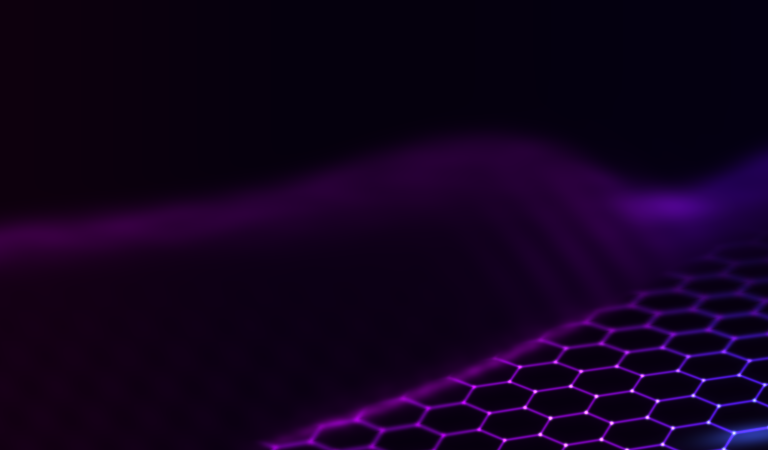
Give the GLSL for this background, as a Shadertoy shader.

```glsl
// A dark violet wave landscape with a glowing hexagonal net in shallow focus.

#define FOCUS vec2(1.382, 0.096)   // centre of the sharpest cell
#define CELL_A vec2(0.136, -0.011) // step to the next cell in a row
#define CELL_B vec2(0.102, 0.049)  // step to the next row
#define ROW_SQUEEZE 0.8            // rows tighten with distance
#define LINE_WIDTH 0.0017
#define DOT_SIZE 0.0042
#define VIOLET vec3(0.40, 0.01, 0.58)
#define MAGENTA vec3(0.52, 0.00, 0.60)
#define INDIGO vec3(0.25, 0.08, 0.75)
#define ICE vec3(0.50, 0.72, 1.00)

float bell(float x) { return exp(-x * x); }

vec2 hashGradient(vec2 cell) {
    float n = fract(sin(dot(cell, vec2(127.1, 311.7))) * 43758.5);
    return vec2(cos(6.2832 * n), sin(6.2832 * n));
}

float gradientNoise(vec2 p) {
    vec2 i = floor(p), f = p - i, u = f * f * (3.0 - 2.0 * f), e = vec2(1, 0);
    float low = mix(dot(hashGradient(i), f), dot(hashGradient(i + e), f - e), u.x);
    float high = mix(dot(hashGradient(i + e.yx), f - e.yx),
                     dot(hashGradient(i + 1.0), f - 1.0), u.x);
    return mix(low, high, u.y);
}

// Height of the far wave and of the near slope.
float farCrest(float x) {
    return 0.465 + 0.11 * x + 0.085 * bell((x - 1.02) / 0.36)
         - 0.10 * bell((x - 1.48) / 0.19);
}

float nearCrest(float x) {
    float t = x - 0.556;
    return 0.008 + 0.27 * t + 0.158 * t * abs(t);
}

// Offset from the centre of the nearest cell in a unit hexagon grid.
vec2 hexOffset(vec2 h) {
    vec2 size = vec2(1.0, 1.7320508);
    vec2 a = mod(h, size) - 0.5 * size;
    vec2 b = mod(h + 0.5 * size, size) - 0.5 * size;
    return dot(a, a) < dot(b, b) ? a : b;
}

// Distances on the canvas to the nearest net line (x) and net joint (y).
vec2 netDistance(vec2 p) {
    vec2 s = p - FOCUS;
    s.y += ROW_SQUEEZE * s.y * max(s.y, 0.0);
    mat2 toCanvas = mat2(CELL_A, CELL_B) * inverse(mat2(1.0, 0.0, 0.5, 0.8660254));
    mat2 toGrid = inverse(toCanvas);
    vec2 h = hexOffset(toGrid * s + vec2(0.5, 0.8660254));
    vec2 nearest = vec2(1.0);
    for (int i = 0; i < 6; i++) {
        float angle = float(i) * 1.0471976;
        vec2 side = vec2(cos(angle), sin(angle));
        vec2 corner = 0.5773503 * vec2(-side.y, side.x);
        float toLine = (0.5 - dot(h, side)) / length(side * toGrid);
        nearest = min(nearest, vec2(toLine, length(toCanvas * (h - corner))));
    }
    return nearest;
}

vec3 backdrop(vec2 p) {
    vec3 sky = mix(vec3(0.050, 0.0, 0.050), vec3(0.020, 0.0, 0.050), smoothstep(0.0, 0.7, p.x));
    return mix(sky, vec3(0.014, 0.0, 0.065), smoothstep(0.8, 1.7, p.x));
}

vec3 farWave(vec2 p) {
    float d = p.y - farCrest(p.x);
    float right = smoothstep(1.25, 1.65, p.x);
    float depth = mix(0.055, 0.13, smoothstep(0.3, 1.1, p.x));
    float rim = d > 0.0 ? bell(d / 0.042) : bell(d / depth);
    rim *= 1.0 + 0.25 * gradientNoise(p * vec2(9.0, 24.0));
    float strength = mix(0.16, 0.115, smoothstep(0.1, 0.9, p.x));
    vec3 col = rim * strength * mix(vec3(1.0, 0.0, 1.2), vec3(0.9, 0.0, 2.1), right);

    // Blurred floor with faint dark holes
    float body = smoothstep(0.03, -0.10, d);
    vec2 q = p * vec2(52.0, 75.0) + vec2(p.y * 20.0, 0.0);
    float holes = cos(q.x) * cos(q.y * 0.6) * smoothstep(0.45, 0.1, p.y);
    col += body * vec3(0.026, 0.0, 0.030) * (1.0 - 0.35 * holes);

    // Haze rolling down the right flank, and the bright fold
    vec2 haze = (p - vec2(1.30, 0.43)) / vec2(0.20, 0.15);
    float folds = 0.85 + 0.3 * sin(60.0 * (p.x + 0.6 * p.y * p.y) + 14.0 * p.y);
    col += vec3(0.065, 0.0, 0.085) * exp(-dot(haze, haze)) * folds;
    vec2 fold = (p - vec2(1.49, 0.542)) / vec2(0.10, 0.034);
    col += vec3(0.17, 0.015, 0.26) * exp(-dot(fold, fold));
    return col;
}

vec3 nearNet(vec2 p) {
    float d = p.y - nearCrest(p.x);
    float blur = 0.011 * smoothstep(0.15, 0.42, p.y) + 0.004 * smoothstep(1.15, 0.75, p.x);
    float pixel = 0.7 / iResolution.y;
    vec2 net = netDistance(p);
    float lineWidth = LINE_WIDTH + blur + pixel;
    float dotWidth = DOT_SIZE + blur;
    float line = bell(net.x / lineWidth) * sqrt(LINE_WIDTH / (LINE_WIDTH + blur));
    float joint = bell(net.y / dotWidth) * DOT_SIZE / dotWidth;
    float halo = exp(-net.x / 0.012);

    float cool = smoothstep(1.30, 1.68, p.x);
    float sharp = smoothstep(1.0, 1.25, p.x) * smoothstep(0.28, 0.10, p.y);
    vec3 lineColor = mix(VIOLET, INDIGO, cool);
    vec3 jointColor = mix(MAGENTA, mix(vec3(0.95, 0.75, 1.0), ICE, cool), sharp);
    float fade = smoothstep(0.53, 0.22, p.y);
    return (lineColor * (line + 0.10 * halo) + jointColor * joint) * fade
         * smoothstep(0.015, -0.025, d);
}

void mainImage(out vec4 fragColor, in vec2 fragCoord) {
    vec2 p = fragCoord / iResolution.y;
    float d = p.y - nearCrest(p.x);
    vec3 col = backdrop(p) + farWave(p);

    // The near slope hides the floor behind it
    float cover = smoothstep(0.02, -0.05, d) * smoothstep(0.52, 0.30, p.y);
    col = mix(col, vec3(0.018, 0.0, 0.045), 0.9 * cover);
    col += nearNet(p);

    // Soft light along the slope's edge
    float reach = smoothstep(0.50, 0.75, p.x) * smoothstep(1.45, 1.15, p.x);
    float grain = 1.0 + 0.5 * gradientNoise(p * vec2(28.0, 40.0));
    col += MAGENTA * reach * grain * (0.42 * bell((d + 0.006) / 0.015) + 0.12 * bell(d / 0.045));

    // Cold light in the lower right corner
    vec2 glow = (p - vec2(1.68, 0.035)) / vec2(0.11, 0.022);
    glow.y -= 0.6 * glow.x;
    col += vec3(0.14, 0.22, 0.55) * exp(-dot(glow, glow));
    fragColor = vec4(col, 1.0);
}
```
